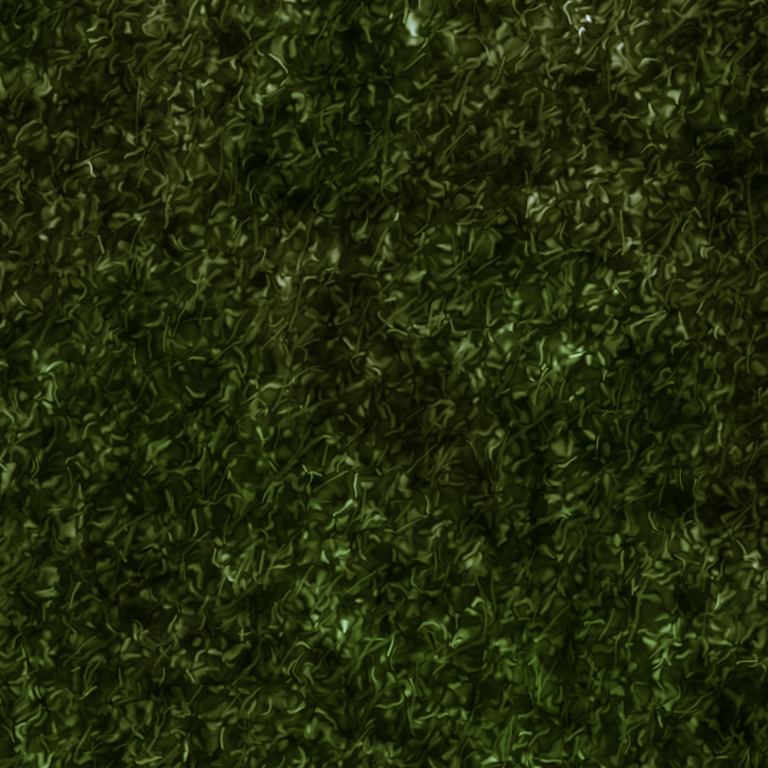
Give the GLSL for this texture, as a Shadertoy shader.

```glsl
// Dark mossy lawn: soft tangled tufts and leaflets with a few long grass stems.

const float TUFT_LAYERS = 7.0;
const float STEM_LAYERS = 3.0;
const float LEAN = 1.05;

vec3 hash3(vec2 cell, float seed) {
    vec3 q = fract(vec3(cell.xyx + seed * 7.31) * vec3(0.1031, 0.1030, 0.0973));
    q += dot(q, q.yxz + 33.33);
    return fract((q.xxy + q.yzz) * q.zyx);
}

// Gradient noise, roughly -0.7 to 0.7
float cornerRamp(vec2 cell, vec2 offset, float seed) {
    float angle = 6.2832 * hash3(cell, seed).x;
    return dot(vec2(cos(angle), sin(angle)), offset);
}

float gradientNoise(vec2 p, float seed) {
    vec2 cell = floor(p);
    vec2 f = fract(p);
    vec2 u = f * f * f * (f * (f * 6.0 - 15.0) + 10.0);
    vec2 e = vec2(1.0, 0.0);
    float low = mix(cornerRamp(cell, f, seed), cornerRamp(cell + e, f - e, seed), u.x);
    float high = mix(cornerRamp(cell + e.yx, f - e.yx, seed),
                     cornerRamp(cell + 1.0, f - 1.0, seed), u.x);
    return mix(low, high, u.y);
}

vec2 noiseVector(vec2 p, float seed) {
    return vec2(gradientNoise(p, seed), gradientNoise(p, seed + 0.5));
}

// Coordinates across (x) and along (y) a direction
vec2 alignTo(vec2 p, float angle) {
    vec2 along = vec2(cos(angle), sin(angle));
    return vec2(dot(p, vec2(along.y, -along.x)), dot(p, along));
}

// Distance to a bent stroke
float bladeDistance(vec2 p, float angle, float halfLength, float bend) {
    vec2 q = alignTo(p, angle);
    q.x -= bend * q.y * q.y;
    q.y -= clamp(q.y, -halfLength, halfLength);
    return length(q);
}

// Lays one soft blade over the tone, with a faint shadow around it
float layBlade(float tone, float dist, float width, float bladeTone, float opacity) {
    float shadow = 1.0 - smoothstep(0.5 * width, 2.0 * width, dist);
    float body = 1.0 - smoothstep(0.0, 1.15 * width, dist);
    tone *= 1.0 - 0.24 * opacity * shadow;
    return mix(tone, bladeTone, opacity * body);
}

// Short curled blades and round leaflets, one per cell
float tufts(float tone, vec2 p, float seed) {
    vec2 home = floor(p);
    for (int j = -1; j <= 1; j++)
    for (int i = -1; i <= 1; i++) {
        vec2 cell = home + vec2(i, j);
        vec3 place = hash3(cell, seed);
        vec3 look = hash3(cell, seed + 40.0);
        vec2 center = cell + 0.1 + 0.8 * place.xy;
        float angle = LEAN + 2.4 * (place.z - 0.5);
        float halfLength = mix(0.03, 0.55, look.x * look.x);
        float dist = bladeDistance(p - center, angle, halfLength, 1.4 * (look.y - 0.5));
        float width = mix(0.26, 0.15, look.x);
        float bladeTone = 0.12 + 0.42 * pow(look.z, 1.8);
        tone = layBlade(tone, dist, width, bladeTone, mix(0.6, 0.95, look.y));
    }
    return tone;
}

// Sparse long stems leaning up and to the right
float longStems(float tone, vec2 p, float seed) {
    vec2 home = floor(p);
    for (int j = -1; j <= 1; j++)
    for (int i = -1; i <= 1; i++) {
        vec2 cell = home + vec2(i, j);
        vec3 place = hash3(cell, seed);
        vec3 look = hash3(cell, seed + 40.0);
        vec2 center = cell + 0.1 + 0.8 * place.xy;
        float angle = LEAN + 1.2 * (place.z - 0.5);
        float halfLength = mix(0.2, 0.5, look.x);
        float dist = bladeDistance(p - center, angle, halfLength, 0.6 * (look.y - 0.5));
        float opacity = 0.75 * step(0.5, look.z);
        tone = layBlade(tone, dist, 0.05, mix(0.21, 0.34, look.y), opacity);
    }
    return tone;
}

// Olive ramp from near black to pale green, shifted by dryness
vec3 grassColor(float tone, float dryness) {
    vec3 olive = vec3(0.86 * tone - 0.013, tone, 1.15 * tone * tone);
    return max(olive * vec3(1.0 + 0.25 * dryness, 1.0, 1.0 + 0.5 * dryness), 0.0);
}

void mainImage(out vec4 fragColor, in vec2 fragCoord) {
    vec2 uv = fragCoord / iResolution.y;

    // Two sizes of warp tangle the strokes
    vec2 warp = 0.013 * noiseVector(uv * 28.0, 1.0) + 0.005 * noiseVector(uv * 65.0, 2.0);
    vec2 p = uv + warp;

    // Ground, then tufts and stems from deep to shallow
    float tone = 0.14 + 0.1 * gradientNoise(p * 45.0, 3.0);
    for (float layer = 0.0; layer < TUFT_LAYERS; layer++) {
        float scale = 26.0 + 3.0 * layer;
        tone = tufts(tone, p * scale + 3.7 * layer, 5.0 + layer);
    }
    for (float layer = 0.0; layer < STEM_LAYERS; layer++) {
        float scale = 11.0 + 3.5 * layer;
        tone = longStems(tone, (uv + 0.35 * warp) * scale, 20.0 + layer);
    }

    // Slanted fibres, shaded pockets and broad patches of light
    tone *= 1.0 + 0.5 * gradientNoise(alignTo(p, LEAN) * vec2(75.0, 28.0), 29.0);
    tone *= 1.0 + 0.75 * gradientNoise(p * 25.0, 30.0);
    tone *= 1.0 + 0.6 * gradientNoise(uv * 10.0, 31.0);
    tone *= 1.0 + 0.45 * gradientNoise(uv * 3.5, 32.0);

    // Greener low down, drier toward the top
    float dryness = 0.6 * gradientNoise(uv * 3.5, 33.0) + 0.5 * (uv.y - 0.45);
    fragColor = vec4(grassColor(tone, dryness), 1.0);
}
```
